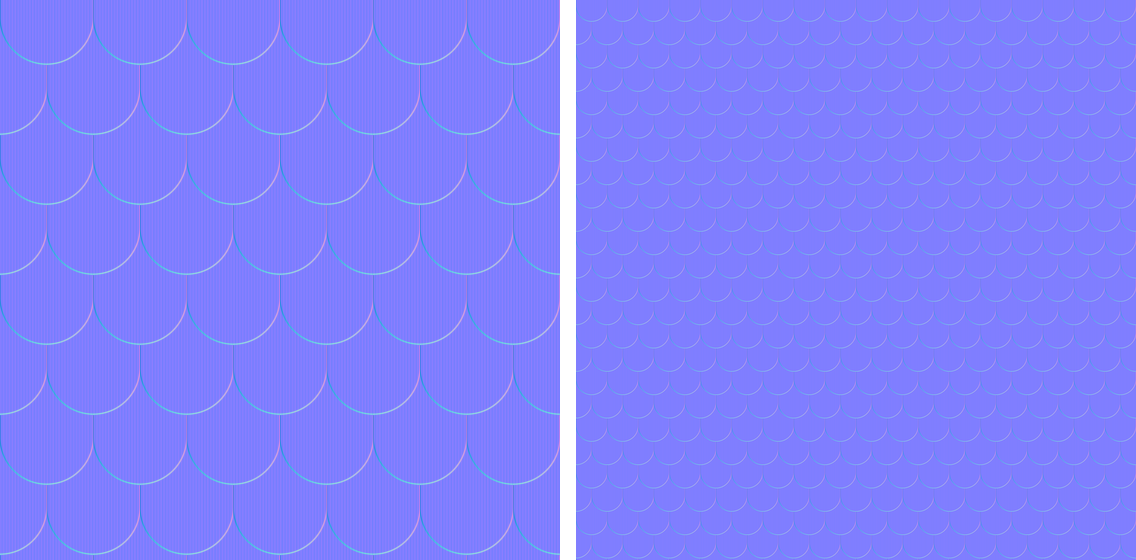
Left, the tile; right, the same tile 3 across and 3 down.
Write a Shadertoy shader that draws this texture map.

```glsl
// Tangent-space normal map of overlapping rounded scales with fine upright ribs.
// Each scale is a half disc under straight sides; its distance function gives a
// bevelled rim, whose slope is added to the rib slope and packed as a colour.

const float COLUMNS = 6.0;        // scales across; one unit is one scale width
const float ROW_HEIGHT = 0.75;    // 8 staggered rows fill the square
const float LOWEST_TIP = 0.0625;  // height of the lowest row of tips
const float RADIUS = 0.5;
const float RIM_WIDTH = 0.011;    // reach of the bevel to either side of the edge
const float RIM_SLOPE = 1.0;
const float RIBS = 192.0;         // ribs across the whole tile
const float RIB_SLOPE = 0.14;
const float BASE_TILT = -0.012;
const int SAMPLES = 4;            // per axis, for smooth edges

float hash(float n) {
    return fract(sin(n * 12.9898) * 43758.5453);
}

// Position inside the staggered row, measured from the centre of the half disc.
vec2 scaleLocal(vec2 p, float rowHeight, float lowestTip, float overlap) {
    float y = p.y - lowestTip;
    float row = floor((y + overlap) / rowHeight);
    float shift = 0.5 * (1.0 - mod(row, 2.0));
    return vec2(fract(p.x + shift) - 0.5, y - row * rowHeight - RADIUS);
}

// Outward slope of the rim, strongest on the edge itself.
vec2 rimSlope(vec2 local, float radius, float width, float strength) {
    vec2 v = vec2(local.x, min(local.y, 0.0));
    float len = max(length(v), 1e-4);
    float rim = 1.0 - smoothstep(0.2 * width, width, abs(len - radius));
    return v / len * rim * strength;
}

// Sideways slope of the ribs, each with its own depth.
float ribSlope(float x, float count, float strength) {
    float t = fract(x) * count;
    float depth = mix(0.5, 1.0, hash(floor(t)));
    return sin(6.2831853 * t) * depth * strength;
}

// Green points down the canvas.
vec3 packNormal(vec2 slope) {
    vec3 n = normalize(vec3(slope.x, -slope.y, 1.0));
    return 0.5 + 0.5 * n;
}

vec3 scaleNormal(vec2 uv) {
    vec2 local = scaleLocal(uv * COLUMNS, ROW_HEIGHT, LOWEST_TIP, RIM_WIDTH);
    vec2 slope = rimSlope(local, RADIUS, RIM_WIDTH, RIM_SLOPE);
    slope.x += ribSlope(uv.x, RIBS, RIB_SLOPE);
    slope.y -= BASE_TILT;
    return packNormal(slope);
}

void mainImage(out vec4 fragColor, in vec2 fragCoord) {
    // Average a small grid of samples over the pixel
    vec3 sum = vec3(0.0);
    for (int j = 0; j < SAMPLES; j++) {
        for (int i = 0; i < SAMPLES; i++) {
            vec2 offset = (vec2(i, j) + 0.5) / float(SAMPLES) - 0.5;
            sum += scaleNormal((fragCoord + offset) / iResolution.xy);
        }
    }
    fragColor = vec4(sum / float(SAMPLES * SAMPLES), 1.0);
}
```
